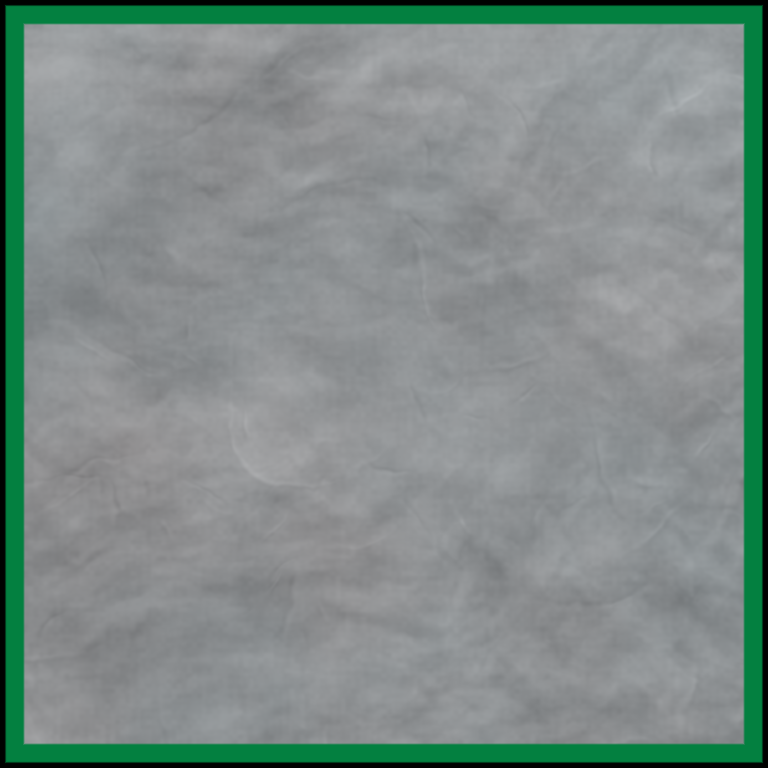
Write a Shadertoy shader that draws this texture.

```glsl
// Crumpled grey cloth backdrop with soft creases, in a green frame with a thin black rim.

float hash(vec2 p) {
    vec3 q = fract(p.xyx * 0.1031);
    q += dot(q, q.yzx + 33.33);
    return fract((q.x + q.y) * q.z);
}

float noise(vec2 p) {
    vec2 i = floor(p), f = fract(p);
    f = f * f * f * (f * (f * 6.0 - 15.0) + 10.0);
    return mix(mix(hash(i), hash(i + vec2(1, 0)), f.x),
               mix(hash(i + vec2(0, 1)), hash(i + vec2(1, 1)), f.x), f.y);
}

mat2 turn(float a) {
    return mat2(cos(a), -sin(a), sin(a), cos(a));
}

// Layered noise, centred on zero
float fbm(vec2 p) {
    float sum = 0.0, amp = 0.5;
    for (int i = 0; i < 5; i++) {
        sum += amp * (noise(p) - 0.5);
        p = turn(0.6) * p * 2.03 + 17.3;
        amp *= 0.55;
    }
    return sum;
}

// Brushed folds: stretched noise in several directions, each in its own patches
float folds(vec2 p) {
    float sum = 0.0;
    for (int i = 0; i < 6; i++) {
        float k = float(i);
        vec2 q = turn(-0.75 + 0.33 * k) * p + 31.7 * k;
        float patchMask = smoothstep(0.4, 0.75, noise(p * 4.5 + 11.3 * k + 5.0));
        float streak = noise(q * vec2(7, 32)) + 0.8 * noise(q * vec2(18, 80)) - 0.9;
        sum += patchMask * streak;
    }
    return sum;
}

// Scattered short creases, each with a lit and a shaded side
float creases(vec2 p, float scale, float width) {
    float sum = 0.0;
    float lean = mix(0.7, -0.5, smoothstep(0.3, 0.75, p.y - 0.4 * p.x + 0.2));
    p *= scale;
    for (int y = -1; y <= 1; y++)
    for (int x = -1; x <= 1; x++) {
        vec2 id = floor(p) + vec2(x, y);
        vec2 centre = id + vec2(hash(id + 3.1), hash(id + 47.7));
        float angle = lean + 2.6 * (hash(id + 71.9) - 0.5);
        vec2 q = turn(angle) * (p - centre);
        q.y += (hash(id + 23.5) - 0.5) * q.x * q.x;
        float reach = mix(0.25, 0.9, hash(id + 91.3));
        float s = q.y / (width * scale);
        float taper = smoothstep(reach, 0.0, abs(q.x));
        float strength = 2.0 * hash(id + 13.7) - 1.0;
        sum += strength * taper * (1.5 * s + 0.5) * exp(-s * s);
    }
    return sum;
}

vec3 cloth(vec2 uv) {
    vec2 warp = vec2(fbm(uv * 5.0 + 3.0), fbm(uv * 5.0 + 40.0));
    vec2 p = uv + 0.07 * warp;

    // Broad mottling and directional folds
    float tone = 0.13 * fbm(p * vec2(3.2, 4.5) + 8.0);
    tone += 0.09 * fbm(p * vec2(11, 17) + 60.0);
    tone += 0.036 * folds(p);

    // Large and small creases gathered in patches
    float gathered = smoothstep(0.3, 0.7, noise(uv * 5.0 + 90.0));
    tone += 0.035 * creases(p, 6.0, 0.005);
    tone += 0.035 * gathered * creases(p + 0.37, 15.0, 0.004);

    // Faint weave and fine grain
    tone += 0.012 * (noise(uv * vec2(25, 170)) - 0.5);
    tone += 0.010 * (noise(uv * vec2(170, 25) + 9.0) - 0.5);
    tone += 0.018 * (noise(uv * 150.0 + 20.0) - 0.5);

    // Light falls from above; tint drifts between cool and warm grey
    tone += 0.03 * (uv.y - 0.5);
    float tint = fbm(uv * 3.0 + 70.0);
    return vec3(0.56, 0.572, 0.58) + tone + tint * vec3(0.045, 0.0, -0.01);
}

void mainImage(out vec4 fragColor, in vec2 fragCoord) {
    vec2 uv = fragCoord / iResolution.xy;
    vec2 toEdge = min(uv, 1.0 - uv);
    float inset = min(toEdge.x, toEdge.y);

    // Black rim, green frame, cloth inside
    vec3 green = vec3(0.01, 0.50, 0.25);
    vec3 color = mix(vec3(0.0, 0.005, 0.0), green, smoothstep(0.0055, 0.009, inset));
    color = mix(color, cloth(uv), smoothstep(0.0295, 0.033, inset));
    fragColor = vec4(color, 1.0);
}
```
